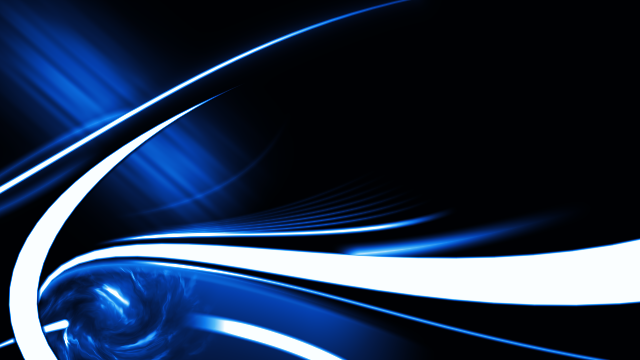
Write a Shadertoy shader that draws this background.

```glsl
// Glowing ribbons of blue and white light sweeping over a black backdrop.
// Cubic curves give signed distances; strokes and hazes build one light value,
// which a black-navy-blue-white ramp turns into colour.

const int SEGMENTS = 22;

float hash(vec2 p) {
    p = fract(p * vec2(0.1031, 0.1137));
    p += dot(p, p.yx + 33.3);
    return fract((p.x + p.y) * p.x * 7.31);
}

float noise(vec2 p) {
    vec2 i = floor(p), f = fract(p);
    f = f * f * (3.0 - 2.0 * f);
    return mix(mix(hash(i), hash(i + vec2(1, 0)), f.x),
               mix(hash(i + vec2(0, 1)), hash(i + vec2(1, 1)), f.x), f.y);
}

float fbm(vec2 p) {
    float sum = 0.0, gain = 0.5;
    for (int i = 0; i < 4; i++) {
        sum += gain * noise(p);
        p = mat2(1.6, 1.2, -1.2, 1.6) * p;
        gain *= 0.5;
    }
    return sum;
}

vec2 bezier(vec2 a, vec2 b, vec2 c, vec2 d, float t) {
    float s = 1.0 - t;
    return s * s * s * a + 3.0 * s * t * (s * b + t * c) + t * t * t * d;
}

// x: signed distance, positive left of travel; y: position along the curve
vec2 nearest(vec2 p, vec2 a, vec2 b, vec2 c, vec2 d) {
    vec2 start = a, best = vec2(1e4, 0.0);
    for (int i = 1; i <= SEGMENTS; i++) {
        vec2 end = bezier(a, b, c, d, float(i) / float(SEGMENTS));
        vec2 dir = end - start, rel = p - start;
        float h = clamp(dot(rel, dir) / dot(dir, dir), 0.0, 1.0);
        float dist = length(rel - dir * h);
        if (dist < abs(best.x)) {
            float side = dir.x * rel.y - dir.y * rel.x < 0.0 ? -1.0 : 1.0;
            best = vec2(dist * side, (float(i - 1) + h) / float(SEGMENTS));
        }
        start = end;
    }
    return best;
}

float stroke(float dist, float halfWidth, float blur) {
    return 1.0 - smoothstep(-blur, blur, abs(dist) - halfWidth);
}

// 1 inside the curve's span, easing to 0 near its two ends
float span(float t, float fadeIn, float fadeOut) {
    return smoothstep(0.0, fadeIn, t) * (1.0 - smoothstep(1.0 - fadeOut, 1.0, t));
}

vec3 lightRamp(float e) {
    vec3 c = mix(vec3(0.0, 0.005, 0.015), vec3(0.02, 0.11, 0.30), clamp(e * 5.0, 0.0, 1.0));
    c = mix(c, vec3(0.02, 0.25, 0.69), clamp(e * 5.0 - 1.0, 0.0, 1.0));
    c = mix(c, vec3(0.05, 0.48, 0.93), clamp(e * 5.0 - 2.0, 0.0, 1.0));
    c = mix(c, vec3(0.32, 0.73, 0.97), clamp(e * 5.0 - 3.0, 0.0, 1.0));
    return mix(c, vec3(0.98, 0.995, 1.0), clamp(e * 5.0 - 4.0, 0.0, 1.0));
}

void mainImage(out vec4 fragColor, in vec2 fragCoord) {
    // The canvas is 100 units tall
    vec2 p = fragCoord / iResolution.y * 100.0;
    float edge = max(0.25, 100.0 / iResolution.y);

    vec2 sickle = nearest(p, vec2(69.4, 77.5), vec2(33.1, 62.3), vec2(-10, 29.9), vec2(12.7, -1.9));
    vec2 river = nearest(p, vec2(9.3, 14.4), vec2(20.8, 51.4), vec2(97.2, 10.9), vec2(182.9, 25.5));
    vec2 under = nearest(p, vec2(10.4, 16.2), vec2(17.6, 35), vec2(66.4, 26.4), vec2(120.4, 3.9));
    float inside = smoothstep(-1.0, 1.0, sickle.x);

    // Diagonal beam with fine streaks, shaded just outside the sickle
    vec2 beam = mat2(0.76, 0.65, 0.65, -0.76) * (p - vec2(0, 95));
    beam = vec2(0.76 * (p.x) - 0.65 * (p.y - 95.0), 0.65 * p.x + 0.76 * (p.y - 95.0));
    float streak = 0.75 + 0.5 * noise(vec2(beam.x * 0.04, beam.y * 0.6));
    float light = 0.46 * exp(-beam.y * beam.y / 190.0) * streak
                * smoothstep(-25.0, 35.0, beam.x) * (1.0 - smoothstep(62.0, 92.0, beam.x));
    light *= mix(smoothstep(3.0, 15.0, -sickle.x), 1.0, inside);

    // Blue body and mottled swirl below the river
    float depth = max(-under.x, 0.0);
    float body = smoothstep(0.0, 2.0, -under.x) * inside * (1.0 - smoothstep(85.0, 122.0, p.x));
    vec2 swirl = p - vec2(29, 11);
    float turn = 2.5 * exp(-length(swirl) / 14.0);
    swirl = mat2(cos(turn), sin(turn), -sin(turn), cos(turn)) * swirl;
    float mottle = fbm(swirl * 0.2 + 2.0 * fbm(swirl * 0.12 + 7.0));
    float textured = 1.0 - smoothstep(30.0, 62.0, p.x);
    float glints = 0.5 * smoothstep(0.56, 0.8, mottle);
    light += body * mix(0.46 * exp(-depth / 24.0), 0.75 * mottle * mottle + glints + 0.08, textured);
    light += 0.3 * body * exp(-dot(p - vec2(32, 17), p - vec2(32, 17)) / 22.0);

    // Upper arc, its halo and side bands
    vec2 arc = nearest(p, vec2(-1.2, 46.5), vec2(39.6, 69.9), vec2(69.9, 91), vec2(115.7, 100.7));
    float arcFade = 1.0 - 0.62 * smoothstep(0.62, 1.0, arc.y);
    light += 0.22 * exp(-abs(arc.x) / 1.8) * arcFade;
    light = max(light, arcFade * stroke(arc.x, mix(0.9, 0.3, arc.y), 0.45));
    vec2 bandAbove = nearest(p, vec2(-2, 50), vec2(14, 60), vec2(26, 67), vec2(40, 70));
    vec2 bandBelow = nearest(p, vec2(-2, 41), vec2(12, 47), vec2(22, 55), vec2(30, 59));
    light += 0.36 * stroke(bandAbove.x, 0.5, 1.5) * span(bandAbove.y, 0.01, 0.2);
    light += 0.42 * stroke(bandBelow.x, 0.7, 2.2) * span(bandBelow.y, 0.01, 0.6);

    // Fan of fine strands over the river
    for (int i = 0; i < 7; i++) {
        float k = float(i) / 6.0;
        vec2 strand = nearest(p, mix(vec2(28, 33), vec2(40, 37), k), mix(vec2(55, 36.5), vec2(65, 37), k),
                              mix(vec2(96, 34), vec2(88, 44), k), mix(vec2(121, 45), vec2(106, 53.5), k));
        float glow = mix(0.65, 0.14, k) * (0.6 + 0.6 * hash(vec2(i + 3, 5)));
        light += glow * stroke(strand.x, 0.15, 0.6) * span(strand.y, 0.25, 0.4);
    }
    vec2 wisp = nearest(p, vec2(30, 39.4), vec2(52, 42), vec2(74, 50), vec2(81, 70));
    light += 0.16 * stroke(wisp.x, 0.3, 1.0) * span(wisp.y, 0.3, 0.5);
    vec2 crest = nearest(p, vec2(25.5, 31.7), vec2(46.3, 38), vec2(99.5, 30.6), vec2(127.3, 42.1));
    light += 1.05 * stroke(crest.x, 0.25 + 0.5 * crest.y, 0.6) * span(crest.y, 0.2, 0.25);
    vec2 feather = nearest(p, vec2(92, 29), vec2(115, 30), vec2(135, 34), vec2(166, 43));
    light += 1.1 * stroke(feather.x, 1.2, 2.4) * span(feather.y, 0.12, 0.85);

    // Strands below the river
    vec2 thread = nearest(p, vec2(30.1, 27.8), vec2(79.9, 25.7), vec2(105.3, 10.6), vec2(169, -0.5));
    light += (1.0 - 0.3 * thread.y) * stroke(thread.x, 0.4, 0.5) * smoothstep(0.0, 0.15, thread.y);
    light += 0.75 * stroke(under.x, 0.8, 1.8) * span(under.y, 0.05, 0.5);
    vec2 lower = nearest(p, vec2(44, 12), vec2(60.2, 10.9), vec2(78.7, 6.3), vec2(94.9, -1.9));
    light += stroke(lower.x, 2.0, 0.8) * smoothstep(0.1, 0.5, lower.y);
    vec2 spur = nearest(p, vec2(-1, 3.5), vec2(6, 6.5), vec2(12, 8.5), vec2(18, 10));
    light = max(light, stroke(spur.x, 0.4 + 0.9 * spur.y, 0.5));

    // White river, then the sickle in front
    light = max(light, stroke(river.x, 0.7 + 8.3 * pow(river.y, 1.8), 0.45));
    float sickleWidth = 3.9 * smoothstep(0.0, 0.8, sickle.y);
    light *= 1.0 - 0.7 * stroke(sickle.x, sickleWidth + 0.5, 0.5) * smoothstep(0.1, 0.3, sickle.y);
    light = max(light, stroke(sickle.x, sickleWidth, edge) * smoothstep(0.0, 0.15, sickle.y));

    fragColor = vec4(lightRamp(light), 1.0);
}
```
